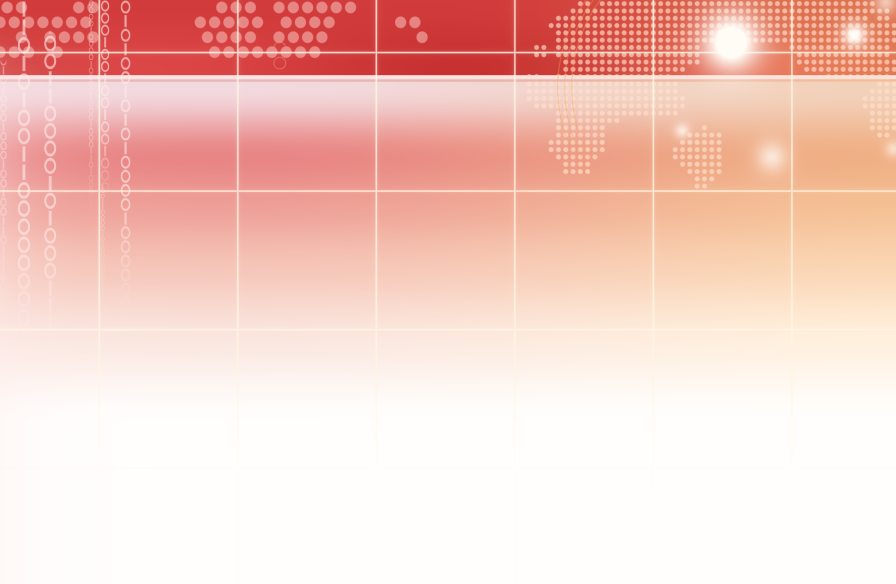
Write a Shadertoy shader that draws this background.

```glsl
float hash(vec2 p) {
    return fract(sin(dot(p, vec2(127.1, 311.7))) * 4375.85);
}

float gradientDot(vec2 cell, vec2 offset) {
    float angle = 6.2832 * hash(cell);
    return dot(vec2(cos(angle), sin(angle)), offset);
}

float gradientNoise(vec2 p) {
    vec2 i = floor(p), f = fract(p), e = vec2(1, 0);
    vec2 w = f * f * (3.0 - 2.0 * f);
    return mix(mix(gradientDot(i, f), gradientDot(i + e, f - e), w.x),
               mix(gradientDot(i + e.yx, f - e.yx), gradientDot(i + 1.0, f - 1.0), w.x), w.y);
}

// Antialiased coverage of a signed distance
float fill(float d) {
    float aa = 0.8 / iResolution.y;
    return smoothstep(aa, -aa, d);
}

float blob(vec2 p, vec2 center, vec2 radius) {
    return 1.0 - length((p - center) / radius);
}

// Positive inside the dotted land masses
float land(vec2 p) {
    float d = blob(p, vec2(1.07, 0.08), vec2(0.13, 0.09));
    d = max(d, blob(p, vec2(1.04, 0.16), vec2(0.13, 0.05)));
    d = max(d, blob(p, vec2(0.99, 0.23), vec2(0.045, 0.08)));
    d = max(d, blob(p, vec2(1.20, 0.27), vec2(0.04, 0.05)));
    d = max(d, blob(p, vec2(1.32, 0.03), vec2(0.18, 0.05)));
    d = max(d, blob(p, vec2(1.45, 0.08), vec2(0.09, 0.06)));
    d = max(d, blob(p, vec2(1.52, 0.19), vec2(0.04, 0.05)));
    return d + 0.4 * gradientNoise(p * 28.0);
}

// Falling column of oval rings and short bars
float ringColumn(vec2 p, float x, float width, float top, float bottom) {
    float pitch = width * 1.15;
    float row = floor(p.y / pitch);
    vec2 q = vec2(p.x - x, (fract(p.y / pitch) - 0.5) * pitch);
    float ring = abs(length(q * vec2(1.35, 1.0)) - width * 0.44) - width * 0.09;
    float bar = max(abs(q.x) - width * 0.09, abs(q.y) - width * 0.48);
    float mark = fill(hash(vec2(row, x * 90.0)) < 0.65 ? ring : bar);
    return mark * smoothstep(top - 0.01, top, p.y) * (1.0 - smoothstep(bottom * 0.55, bottom, p.y));
}

float glow(vec2 p, vec2 center, float radius) {
    float d = length(p - center) / radius;
    return exp(-d * d * 3.0) + 0.25 * exp(-d * 1.8);
}

void mainImage(out vec4 fragColor, in vec2 fragCoord) {
    // Height units, measured down from the top edge
    vec2 p = vec2(fragCoord.x, iResolution.y - fragCoord.y) / iResolution.y;
    float u = fragCoord.x / iResolution.x;
    float warm = smoothstep(0.25, 1.0, u);

    // Vertical fade from coral through peach to white
    vec3 coral = mix(vec3(0.91, 0.52, 0.52), vec3(0.94, 0.69, 0.52), warm);
    vec3 salmon = mix(vec3(0.93, 0.62, 0.59), vec3(0.96, 0.75, 0.58), warm);
    vec3 peach = mix(vec3(0.96, 0.76, 0.71), vec3(0.98, 0.83, 0.69), warm);
    vec3 cream = mix(vec3(0.98, 0.89, 0.86), vec3(1.0, 0.93, 0.85), warm);
    vec3 mist = mix(vec3(0.95, 0.85, 0.87), vec3(0.95, 0.82, 0.73), warm);
    vec3 color = mix(mist, coral, smoothstep(0.15, 0.27, p.y));
    color = mix(color, salmon, smoothstep(0.27, 0.36, p.y));
    color = mix(color, peach, smoothstep(0.34, 0.46, p.y));
    color = mix(color, cream, smoothstep(0.43, 0.58, p.y));
    color = mix(color, vec3(1.0, 0.996, 0.99), smoothstep(0.54, 0.73, p.y));

    // Red header and its pale double rim
    vec3 red = mix(vec3(0.82, 0.23, 0.23), vec3(0.87, 0.45, 0.31), smoothstep(0.5, 1.0, u));
    red += 0.04 * sin(u * 9.0) * smoothstep(0.0, 0.12, p.y);
    color = mix(color, red, fill(p.y - 0.129));
    color = mix(color, vec3(0.98, 0.90, 0.89), 0.85 * fill(abs(p.y - 0.132) - 0.003));
    color = mix(color, mix(vec3(0.88, 0.62, 0.63), coral, warm), 0.6 * fill(abs(p.y - 0.138) - 0.002));

    // Pale haze at the left
    color = mix(color, vec3(1.0, 0.93, 0.93), 0.35 * exp(-p.x * 13.0) * smoothstep(0.0, 0.25, p.y));

    // Large staggered dots
    vec2 grid = p / vec2(0.0245, 0.0255);
    float row = floor(grid.y);
    grid.x += 0.5 * mod(row, 2.0);
    vec2 cell = floor(grid);
    float cellX = cell.x * 0.0245;
    float cluster = step(0.32, cellX) * step(cellX, 0.60 - 0.02 * row);
    float density = cluster * 0.85 + step(cellX, 0.16) * 0.55 + step(0.55, cellX) * step(cellX, 0.74) * 0.25;
    float dots = fill(length((fract(grid) - 0.5) * 0.025) - 0.0098);
    dots *= step(hash(cell + 3.0), density) * step(row, 3.0);
    color = mix(color, vec3(0.96, 0.72, 0.70), 0.6 * dots);
    for (int i = 0; i < 2; i++) {
        float ring = abs(length(p - vec2(0.479, 0.082 + 0.026 * float(i))) - 0.010) - 0.0008;
        color = mix(color, vec3(0.93, 0.55, 0.52), 0.6 * fill(ring));
    }

    // Fine halftone land
    vec2 fine = p / 0.0125;
    vec2 fineCenter = (floor(fine) + 0.5) * 0.0125;
    float halftone = fill(length(p - fineCenter) - 0.0042) * step(0.0, land(fineCenter));
    color = mix(color, vec3(1.0, 0.88, 0.80), 0.65 * halftone);

    // Thin golden arcs
    for (int i = 0; i < 3; i++) {
        float arc = abs(length(p - vec2(1.21 + 0.012 * float(i), 0.15)) - 0.255) - 0.0009;
        float reach = (1.0 - smoothstep(0.2, 0.36, p.y)) * step(p.x, 1.1);
        color = mix(color, vec3(0.96, 0.62, 0.32), 0.4 * fill(arc) * reach);
    }

    // Columns of marks
    float marks = 0.7 * ringColumn(p, 0.006, 0.014, 0.11, 0.62);
    marks += ringColumn(p, 0.041, 0.027, 0.0, 0.68);
    marks += ringColumn(p, 0.086, 0.026, 0.06, 0.68);
    marks += 0.7 * ringColumn(p, 0.156, 0.010, 0.0, 0.40);
    marks += ringColumn(p, 0.180, 0.018, 0.0, 0.36);
    marks += 0.7 * ringColumn(p, 0.176, 0.008, 0.32, 0.60);
    marks += ringColumn(p, 0.215, 0.021, 0.0, 0.58);
    color = mix(color, vec3(1.0, 0.92, 0.91), 0.6 * min(marks, 1.0));

    // Square grid of light lines
    vec2 toLine = abs(fract((p - vec2(0.170, 0.090)) / 0.2372 + 0.5) - 0.5) * 0.2372;
    float lines = max(fill(toLine.x - 0.0014), fill(toLine.y - 0.0014));
    float halo = exp(-min(toLine.x, toLine.y) * 280.0);
    float lineFade = 1.0 - smoothstep(0.55, 0.85, p.y);
    color = mix(color, vec3(1.0, 0.96, 0.89), (0.7 * lines + 0.15 * halo) * lineFade);
    color -= vec3(0.0, 0.004, 0.02) * lines * (1.0 - lineFade);

    // Soft sparkles
    float light = 1.1 * glow(p, vec2(1.252, 0.073), 0.085);
    light += 0.9 * glow(p, vec2(1.463, 0.060), 0.034);
    light += 0.6 * glow(p, vec2(1.322, 0.269), 0.046);
    light += 0.6 * glow(p, vec2(1.168, 0.224), 0.022);
    light += 0.5 * glow(p, vec2(1.530, 0.255), 0.024);
    light += 0.5 * glow(p, vec2(1.517, 0.004), 0.034);
    color = mix(color, vec3(1.0, 0.985, 0.96), min(light, 1.0));

    fragColor = vec4(clamp(color, 0.0, 1.0), 1.0);
}
```
